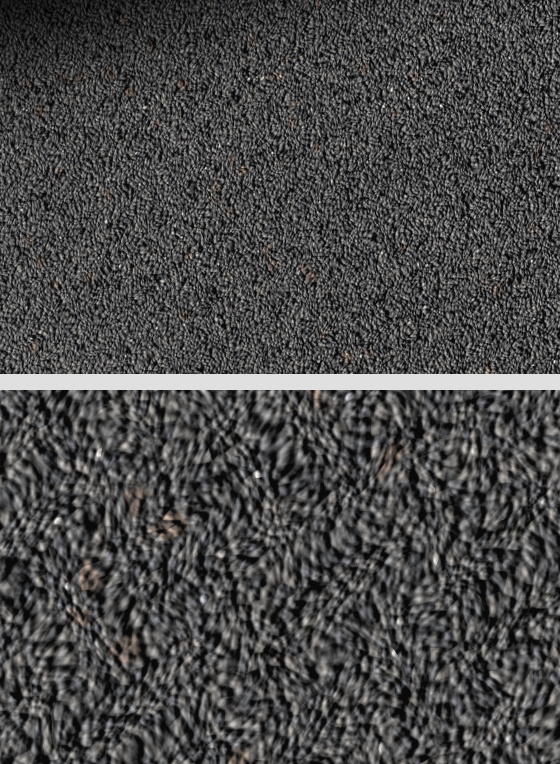
Top, the full canvas; bottom, a detail of the centre.
Reproduce this texture procedurally as a Shadertoy shader.

```glsl
vec3 hash3(vec2 p) {
    vec3 q = fract(p.xyx * vec3(0.1031, 0.1030, 0.0973));
    q += dot(q, q.yxz + 33.33);
    return fract((q.xxy + q.yzz) * q.zyx);
}

// Cellular noise: distance to the nearest grain centre, and two random grain values
vec3 grains(vec2 p) {
    vec2 cell = floor(p);
    vec3 nearest = vec3(9.0, 0.0, 0.0);
    for (int y = -1; y <= 1; y++)
    for (int x = -1; x <= 1; x++) {
        vec2 id = cell + vec2(x, y);
        vec3 h = hash3(id + 57.0);
        float d = length(id + h.xy - p);
        if (d < nearest.x) nearest = vec3(d, h.z, fract(h.x * 17.0 + h.y * 31.0));
    }
    return nearest;
}

// Side lighting of the cone-shaped grains
float relief(vec2 p) {
    vec2 toLight = vec2(0.24, 0.12);
    return grains(p - toLight).x - grains(p + toLight).x;
}

vec3 asphalt(vec2 p, float contrast) {
    // Slightly slanted, upright grains
    vec2 q = mat2(1.1, 0.15, -0.25, 0.92) * p;
    q += 0.004 * sin(q.yx * 61.0 + 2.0 * sin(q * 37.0));

    vec3 grain = grains(q * 98.0);
    vec3 clump = grains(q * 43.0 + 19.0);

    float tone = 0.44 * relief(q * 98.0) + 0.27 * relief(q * 165.0 + 7.0);
    tone += 0.28 * (0.44 - grain.x) + 0.15 * (grain.y - 0.5);
    tone += 0.10 * (0.45 - clump.x);

    // Deep pits between clumps
    tone -= 0.20 * step(0.86, clump.y) * smoothstep(0.5, 0.15, clump.x);

    float value = 0.272 + contrast * tone;

    // Rare pale chips
    float chip = smoothstep(0.975, 1.0, grain.z) * smoothstep(0.5, 0.2, grain.x);
    value = max(value, 0.035) + 0.35 * chip;

    // Cool and warm minerals
    vec3 tint = mix(vec3(0.98, 0.995, 1.035), vec3(1.025, 1.0, 0.97), grain.y);
    tint = mix(tint, vec3(1.18, 0.98, 0.86), step(0.985, clump.z) * 0.6);
    return value * tint;
}

void mainImage(out vec4 fragColor, in vec2 fragCoord) {
    vec2 uv = fragCoord / iResolution.xy;
    float contrast = mix(0.93, 1.15, uv.x);

    // Four samples smooth the grain edges
    vec3 color = vec3(0.0);
    for (int i = 0; i < 4; i++) {
        vec2 offset = vec2(i % 2, i / 2) * 0.5 - 0.25;
        color += 0.25 * asphalt((fragCoord + offset) / iResolution.y, contrast);
    }

    // Shaded upper left, brighter lower left, faint broad mottling
    float fall = 1.0 - uv.y + 0.38 * uv.x;
    float light = mix(0.22, 1.0, smoothstep(-0.08, 0.40, fall));
    light += 0.07 * (1.0 - uv.x) * smoothstep(0.9, 0.3, uv.y);
    light += 0.025 * sin(uv.x * 9.0 + 2.0 * sin(uv.y * 7.0)) * sin(uv.y * 11.0 + uv.x * 4.0);

    fragColor = vec4(clamp(color * light, 0.0, 1.0), 1.0);
}
```
